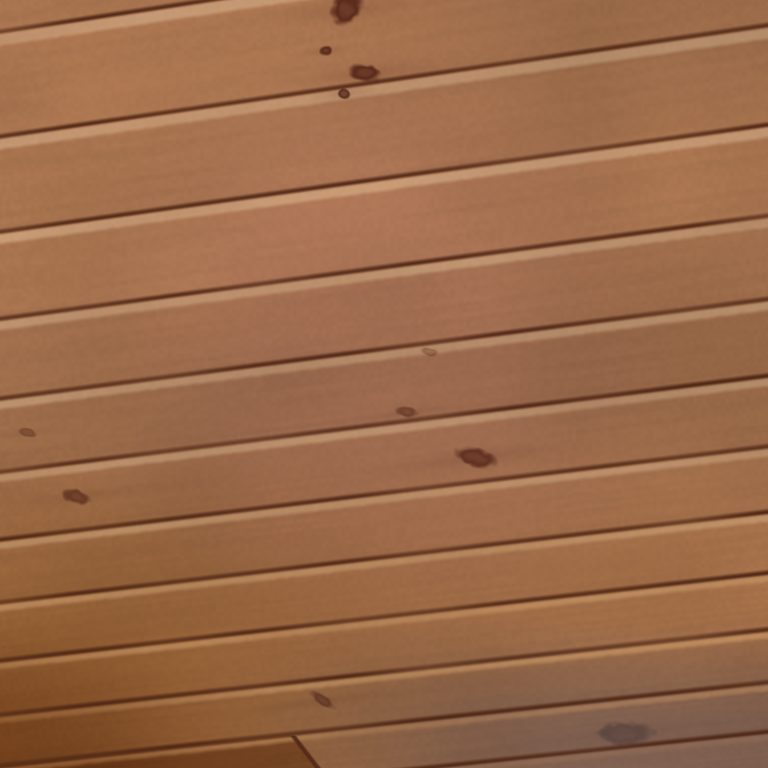
Give the GLSL for this texture, as a WebGL 1 fragment shader.

```glsl
precision highp float;
// Sloping pine ceiling boards seen in perspective: dark grooves with pale
// bevels, narrowing downwards. A projective map gives each point a board
// number; grain, knots, uneven light and one butt joint are laid on top.

uniform vec2 u_resolution;

#define FIRST_GROOVE 0.043
#define PITCH 0.1433
#define SHRINK 0.05
#define SLOPE 0.153
#define FAN 0.045
#define PINE vec3(0.628, 0.432, 0.295)
#define AMBER vec3(0.575, 0.375, 0.205)
#define SHADE_GREY vec3(0.460, 0.345, 0.290)
#define END_BOARD vec3(0.430, 0.235, 0.105)
#define BEVEL vec3(0.745, 0.580, 0.440)
#define GROOVE vec3(0.310, 0.155, 0.085)
#define KNOT vec3(0.310, 0.130, 0.080)

float hash(vec2 p) {
  vec3 q = fract(vec3(p.xyx) * 0.1031);
  q += dot(q, q.yzx + 33.33);
  return fract((q.x + q.y) * q.z);
}

float noise(vec2 p) {
  vec2 i = floor(p), f = fract(p);
  f = f * f * (3.0 - 2.0 * f);
  return mix(mix(hash(i), hash(i + vec2(1, 0)), f.x),
             mix(hash(i + vec2(0, 1)), hash(i + vec2(1, 1)), f.x), f.y);
}

// Board number, growing downwards, at a point with y measured from the top
float boardAt(vec2 p) {
  float t = (p.y + SLOPE * p.x) / (1.0 + FAN * p.x) - FIRST_GROOVE;
  return t / (PITCH - SHRINK * t);
}

// Inverse of boardAt for a given x
vec2 pointOn(float board, float x) {
  float left = FIRST_GROOVE + PITCH * board / (1.0 + SHRINK * board);
  return vec2(x, left * (1.0 + FAN * x) - SLOPE * x);
}

// Ragged tilted ellipse with a streak of disturbed grain along the board
float knot(vec2 p, float board, float x, vec2 radius, float tilt) {
  vec2 d = p - pointOn(board, x);
  vec2 streak = vec2(d.x, d.y + 0.13 * d.x) / (radius * vec2(3.5, 0.8));
  float c = cos(tilt), s = sin(tilt);
  d = vec2(c * d.x + s * d.y, c * d.y - s * d.x);
  float e = length(d / radius) + 0.35 * (noise(p * 130.0) - 0.5);
  float core = (1.0 - smoothstep(0.6, 1.2, e)) * (0.75 + 0.25 * smoothstep(0.2, 0.8, e));
  return max(core, 0.14 * exp(-dot(streak, streak)));
}

// A column of knots, a zigzag across two boards, and a diagonal pair
float knots(vec2 p) {
  float k = 0.0;
  for (int i = 0; i < 5; i++) {
    float n = float(i), odd = mod(n, 2.0);
    if (i < 4) {
      vec2 size = mix(vec2(0.023, 0.017 - 0.003 * n), vec2(0.008, 0.007), odd);
      float row = 0.26 + n * (0.4 - 0.045 * n);
      k = max(k, knot(p, row, 0.45 + 0.012 * n - 0.038 * odd, size, 0.3 * n - 0.4));
    }
    vec2 size = (0.011 + 0.0009 * n * n) * vec2(1.0, 0.48);
    float row = 4.1 + 0.38 * n + 0.12 * odd * (n - 1.0);
    float x = mix(0.56 + n * (0.015 * n - 0.045), 0.004 + 0.032 * n, odd);
    k = max(k, (0.4 + 0.12 * n) * knot(p, row, x, size, 0.2));
    if (i < 2) {
      size = mix(vec2(0.018, 0.007), vec2(0.037, 0.015), n);
      k = max(k, 0.75 * knot(p, 9.38 + 1.32 * n, 0.42 + 0.395 * n, size, 0.6 - 0.6 * n));
    }
  }
  return k;
}

void main() {
  vec2 p = gl_FragCoord.xy / u_resolution;
  p.y = 1.0 - p.y;
  float soft = max(0.0018, 1.0 / u_resolution.y);
  float board = boardAt(p);
  float nearest = floor(board + 0.5);
  float shrink = 1.0 + SHRINK * board;
  float pitch = PITCH / (shrink * shrink);
  float below = (board - nearest) * pitch;

  // Uneven light over the boards
  float lower = smoothstep(0.52, 0.85, p.y);
  float grey = smoothstep(0.78, 0.97, p.y) * smoothstep(0.25, 0.8, p.x);
  vec3 col = mix(PINE, AMBER, lower * (1.0 - 0.65 * smoothstep(0.0, 0.7, p.x)));
  col += vec3(0.010, 0.0, 0.025) * (1.0 - smoothstep(0.1, 0.45, length(p - vec2(0.5, 0.46))));
  col = mix(col, SHADE_GREY, grey);
  float corner = smoothstep(0.76, 1.0, p.y) * (1.0 - smoothstep(0.0, 0.42, p.x));
  vec3 light = 1.0 - vec3(0.24, 0.34, 0.48) * corner;
  light *= 1.0 + 0.10 * (noise(p * vec2(2.5, 4.0) + 11.0) - 0.5);

  // Butt joint in the last board on the left
  float joint = (p.x - 0.384 - 0.77 * (p.y - 0.961)) * 0.79;
  float last = smoothstep(-soft, soft, (board - 10.0) * pitch);
  col = mix(col, END_BOARD, 0.75 * last * (1.0 - smoothstep(-soft, soft, joint)));

  // Tone of each board, grain along it, blotches and fine speckle
  float tone = 0.05 * (hash(vec2(floor(board) + 5.0, 3.0)) - 0.5);
  tone += 0.022 * (noise(vec2(p.x * 5.0, board * 16.0) + 40.0) - 0.5);
  tone += 0.04 * (noise(p * 8.0 + 7.0) - 0.5) + 0.022 * (noise(p * 190.0) - 0.5);
  col *= 1.0 + 1.6 * tone;

  // Pale bevel under each groove, fading in the shaded corner
  float width = 0.004 + 0.1 * pitch + 0.001 * (noise(p * vec2(110.0, 20.0)) - 0.5);
  float bevel = smoothstep(0.0, 2.5 * soft, below) * (1.0 - smoothstep(width - 3.0 * soft, width + soft, below));
  float fade = 1.0 - 0.4 * step(9.5, nearest) * smoothstep(0.35, 0.45, p.x) - 0.4 * step(10.5, nearest);
  vec3 pale = BEVEL * mix(vec3(1.0), vec3(0.98, 0.93, 0.81), lower) * (1.0 + tone);
  col = mix(col, pale, bevel * fade * (0.72 + 0.28 * noise(vec2(p.x * 5.0, nearest * 3.0))));
  col *= light;

  // Knots, then grooves and the joint line
  col = mix(col, mix(KNOT, vec3(0.31, 0.24, 0.23), grey), 0.92 * knots(p));
  float groove = smoothstep(-0.0075, -0.0015, below) * (1.0 - smoothstep(-0.0015, 1.5 * soft, below));
  groove *= 0.62 + 0.38 * noise(vec2(p.x * 9.0, nearest * 7.0));
  float seam = last * (1.0 - smoothstep(0.001, 0.001 + 2.0 * soft, abs(joint)));
  col = mix(col, GROOVE, max(groove, 0.9 * seam));
  gl_FragColor = vec4(col, 1.0);
}
```
